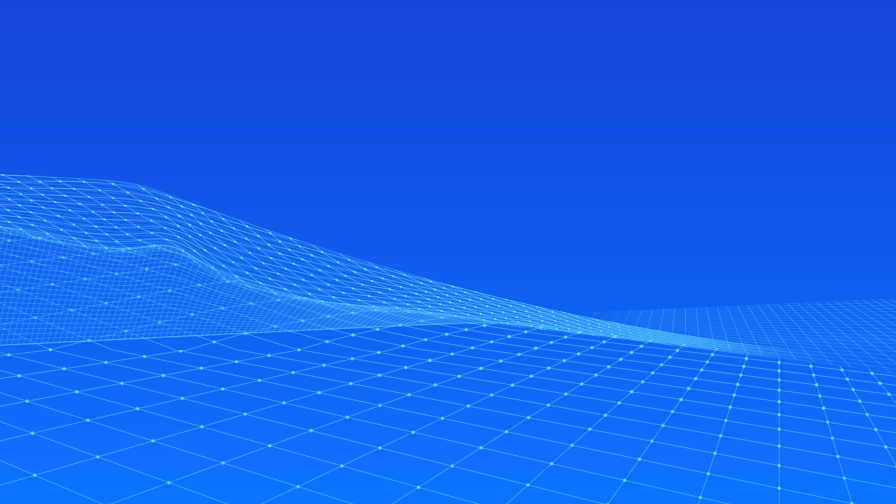
Write a Shadertoy shader that draws this background.

```glsl
// Glowing wireframe landscape: a blue gradient, a perspective floor and folded hills of lines and dots.

const vec3 SKY_TOP = vec3(0.085, 0.265, 0.850);
const vec3 SKY_LOW = vec3(0.050, 0.450, 1.000);
const vec3 LINE_COLOR = vec3(0.300, 0.730, 1.000);
const vec3 DOT_COLOR = vec3(0.420, 0.880, 1.000);
const vec2 COLUMN_VANISH = vec2(1.546, 0.486);  // where floor columns meet
const vec2 ROW_VANISH = vec2(-1.222, 0.6065);   // where floor rows meet
const vec2 FAN_CENTER = vec2(1.36, 0.60);       // apex of the right hand fan
const float COLUMN_STEP = 0.313;
const float ROW_STEP = 0.41;
const float LINE_HALF = 0.0009;
const float FLOOR_DOT = 0.0040;
const float HILL_DOT = 0.0025;

vec2 gradientAt(vec2 cell) {
    float a = 6.2832 * fract(sin(dot(cell, vec2(127.1, 311.7))) * 4375.85);
    return vec2(cos(a), sin(a));
}

float gradientNoise(vec2 p) {
    vec2 i = floor(p), f = fract(p);
    vec2 u = f * f * f * (f * (f * 6.0 - 15.0) + 10.0);
    vec2 e = vec2(1, 0);
    float low = mix(dot(gradientAt(i), f), dot(gradientAt(i + e), f - e), u.x);
    float high = mix(dot(gradientAt(i + e.yx), f - e.yx),
                     dot(gradientAt(i + 1.0), f - 1.0), u.x);
    return mix(low, high, u.y);
}

// Silhouettes, as heights over x
float crestHeight(float x) {
    float d = x - 0.27;
    float fall = 0.5 * (d + sqrt(d * d + 0.0012));
    return 0.641 - 0.05 * min(d, 0.0) - 0.40 * fall + 0.11 * fall * fall;
}

float foldHeight(float x) {
    float bump = (x - 0.34) / 0.07, dip = (x - 0.62) / 0.20;
    return 0.55 - 0.19 * x + 0.06 * max(x - 1.0, 0.0)
         + 0.028 * exp(-bump * bump) - 0.025 * exp(-dip * dip);
}

float floorHeight(float x) {
    float a = 0.315 + 0.05 * x, b = 0.361 - 0.14 * (x - 1.05);
    return 0.5 * (a + b - sqrt((a - b) * (a - b) + 0.0002));
}

// Antialiased stroke at distance d; thin strokes dim instead of vanishing
float stroke(float d, float halfWidth) {
    float px = 1.0 / iResolution.y;
    float w = max(halfWidth, 0.5 * px);
    return clamp((w - d) / px + 0.5, 0.0, 1.0) * halfWidth / w;
}

// Lines at whole values of c, fading to their mean tone where too dense
float gridLine(float c) {
    float perPixel = max(length(vec2(dFdx(c), dFdy(c))), 1e-5);
    float d = abs(fract(c + 0.5) - 0.5) / (perPixel * iResolution.y);
    float mean = min(2.0 * LINE_HALF * perPixel * iResolution.y, 0.8);
    return mix(stroke(d, LINE_HALF), mean, smoothstep(0.35, 0.75, perPixel));
}

// Round dots at grid crossings, undistorted through the inverse Jacobian
float gridDot(vec2 c, float radius) {
    vec2 e = fract(c + 0.5) - 0.5, dx = dFdx(c), dy = dFdy(c);
    float det = max(abs(dx.x * dy.y - dx.y * dy.x), 1e-6);
    vec2 offset = vec2(e.x * dy.y - e.y * dy.x, e.y * dx.x - e.x * dx.y) / det;
    float d = length(offset) / iResolution.y;
    return 1.0 - smoothstep(0.3 * radius, radius + 0.6 / iResolution.y, d);
}

float meshLines(vec2 c) { return gridLine(c.x) + gridLine(c.y); }

float below(float y, float edge) {
    return clamp((edge - y) * iResolution.y + 0.5, 0.0, 1.0);
}

float fadeOut(float a, float b, float x) { return 1.0 - smoothstep(a, b, x); }

void mainImage(out vec4 fragColor, in vec2 fragCoord) {
    vec2 p = fragCoord / iResolution.y;
    float crest = crestHeight(p.x), fold = foldHeight(p.x), ground = floorHeight(p.x);
    float ripple = gradientNoise(p * vec2(5.0, 9.0));

    // Floor, its rows lifted over the left slope
    float lift = 0.5 * max(p.y - 0.306, 0.0) * fadeOut(0.35, 1.2, p.x);
    vec2 q = p - vec2(0.0, lift);
    float depth = COLUMN_VANISH.y - q.y - 0.166 * (q.x - COLUMN_VANISH.x);
    float rowSlope = max(ROW_VANISH.y - q.y, 0.02) / (q.x - ROW_VANISH.x);
    vec2 floorGrid = vec2((q.x - COLUMN_VANISH.x) / (COLUMN_STEP * max(depth, 0.02)),
                          (1.0 / rowSlope - 3.17) / ROW_STEP);
    float onFloor = below(p.y, ground);
    float onSlope = below(p.y, fold) * (1.0 - onFloor) * fadeOut(0.8, 1.15, p.x);
    float floorMask = onFloor + 0.55 * onSlope;
    float lines = 0.62 * floorMask * meshLines(floorGrid);
    float dots = 0.8 * floorMask * gridDot(floorGrid, FLOOR_DOT);

    // Fine mesh on the slope behind the floor
    float slopeT = (fold - p.y) / max(fold - ground, 0.02);
    lines += 0.30 * onSlope * meshLines(vec2(85.0 * p.x + 5.0 * slopeT, 22.0 * slopeT));

    // Upper hill, squeezed into a bright ridge to the right
    float hillT = (crest - p.y) / max(crest - fold, 0.012);
    float onHill = below(p.y, crest) * (1.0 - smoothstep(1.0, 1.15, hillT))
                 * fadeOut(1.2, 1.68, p.x);
    vec2 hillGrid = vec2(19.0 * p.x - 5.0 * hillT + 0.5 * ripple,
                         9.0 * hillT + 3.0 * p.x + 0.8 * ripple);
    lines += onHill * (0.55 * meshLines(hillGrid) + 0.25 * gridLine(17.0 * hillT + ripple));
    dots += 0.75 * onHill * gridDot(hillGrid, HILL_DOT) * fadeOut(1.1, 1.4, p.x);

    // Right hand fan of fine columns
    float fanTop = 0.38 + 0.044 * (p.x - 1.157);
    float fanT = (fanTop - p.y) / max(fanTop - ground, 0.02);
    float onFan = below(p.y, fanTop) * (1.0 - onFloor) * smoothstep(1.12, 1.35, p.x);
    float fanColumn = 10.0 * (p.x - FAN_CENTER.x) / max(FAN_CENTER.y - p.y, 0.05);
    lines += onFan * (0.36 * gridLine(fanColumn) + 0.22 * gridLine(20.0 * fanT * (1.2 - 0.2 * fanT)));

    // Contours and soft haze along the folds
    float left = fadeOut(0.9, 1.3, p.x);
    lines += left * (0.35 * stroke(abs(p.y - crest), LINE_HALF)
                   + 0.50 * stroke(abs(p.y - ground), 0.0014));
    float haze = 0.16 * left * exp(-abs(p.y - fold) / 0.010)
               + 0.07 * (onSlope + onHill)
               + 0.10 * onFan * exp(-abs(p.y - 0.325) / 0.025);

    vec3 color = mix(SKY_LOW, SKY_TOP, clamp(p.y, 0.0, 1.0));
    color = mix(color, LINE_COLOR, clamp(lines + haze, 0.0, 0.85));
    color = mix(color, DOT_COLOR, clamp(dots, 0.0, 1.0));
    fragColor = vec4(color, 1.0);
}
```
